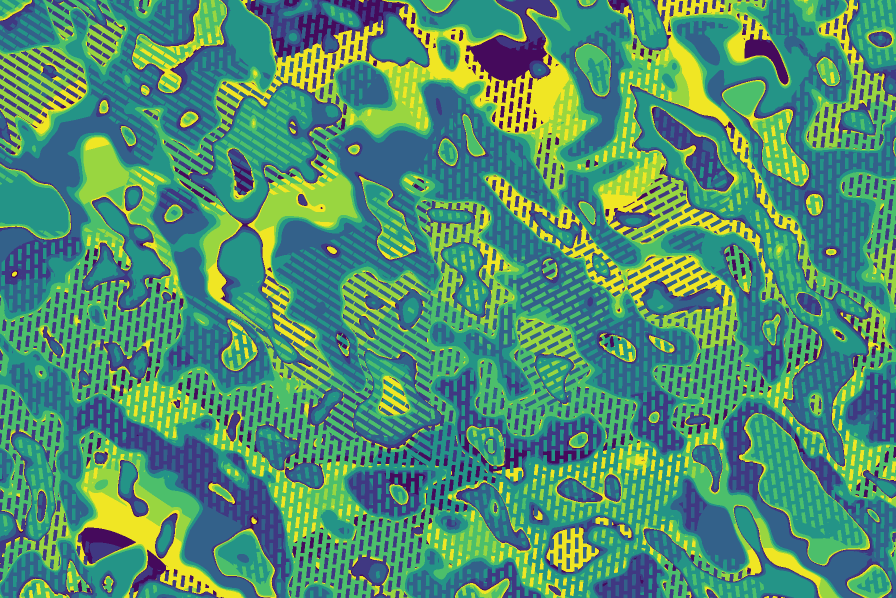
This pattern is drawn by a Shadertoy shader. Its source:

```glsl
// Elongated, contoured patches filled with fine dashed hatching.
// Warped gradient noise is cut into plateaus with steep banded rims; the
// hatching shifts the tone, which is then quantised to a seven-step ramp.

const vec2 HUB = vec2(0.80, 0.395);   // where the hatching fans out
const vec2 CALM = vec2(0.84, 0.92);   // middle of the unhatched area
const float PERIOD = 0.0138;          // hatch spacing in canvas heights

float hash1(float n) {
    return fract(sin(n * 91.345) * 43758.5453);
}

vec2 hash2(vec2 p) {
    vec2 k = vec2(dot(p, vec2(127.1, 311.7)), dot(p, vec2(269.5, 183.3)));
    return 2.0 * fract(sin(k) * 43758.5453) - 1.0;
}

// Gradient noise, roughly -0.7 to 0.7
float gradientNoise(vec2 p) {
    vec2 i = floor(p), f = p - i;
    vec2 u = f * f * f * (f * (f * 6.0 - 15.0) + 10.0);
    vec2 e = vec2(1.0, 0.0);
    float a = dot(hash2(i), f);
    float b = dot(hash2(i + e.xy), f - e.xy);
    float c = dot(hash2(i + e.yx), f - e.yx);
    float d = dot(hash2(i + e.xx), f - e.xx);
    return mix(mix(a, b, u.x), mix(c, d, u.x), u.y);
}

// Height field stretched along a falling diagonal
float terrain(vec2 p) {
    vec2 q = vec2(dot(p, vec2(0.79, 0.62)) * 9.0, dot(p, vec2(0.62, -0.79)) * 4.6);
    vec2 warp = vec2(gradientNoise(q * 0.8 + 17.0), gradientNoise(q * 0.8 + 43.0));
    q += 0.9 * warp;
    float fine = gradientNoise(p * 17.0 + 2.0 * warp + 71.0);
    return gradientNoise(q) + 0.38 * fine + 0.15 * gradientNoise(q * 3.1 + 9.0);
}

// Broken parallel lines running along the given angle
float hatch(vec2 p, float angle, float period, float fill) {
    vec2 dir = vec2(cos(angle), sin(angle));
    float across = dot(p, vec2(-dir.y, dir.x)) / period;
    float along = dot(p, dir) / (period * 1.8);
    float dash = step(fract(along + floor(across) * 0.37), fill);
    return dash * step(fract(across), 0.44);
}

// Hatch angle (x) and dash fill (y): upright, but fanning near the hub
vec2 hatchStyle(vec2 d, float level, float wobble) {
    float offLeft = abs(dot(d, vec2(0.54, 0.84))) + wobble;
    float offRight = abs(dot(d, vec2(-0.47, 0.88))) + wobble;
    vec2 style = vec2(1.57 + 0.34 * (hash1(level + 5.0) - 0.35), 0.76);
    if (d.x < -0.08 && offLeft < 0.19) style = vec2(-0.57, 0.93);
    if (d.x > 0.07 && d.x < 0.42 && offRight < 0.09) style = vec2(0.48, 0.80);
    return style;
}

// Seven-step ramp from purple to yellow
vec3 ramp(float t) {
    vec3 c = vec3(0.27, 0.04, 0.36);
    c = mix(c, vec3(0.25, 0.22, 0.51), step(0.03, t));
    c = mix(c, vec3(0.20, 0.38, 0.54), step(0.17, t));
    c = mix(c, vec3(0.14, 0.58, 0.53), step(0.36, t));
    c = mix(c, vec3(0.30, 0.75, 0.42), step(0.66, t));
    c = mix(c, vec3(0.60, 0.84, 0.25), step(0.85, t));
    return mix(c, vec3(0.94, 0.90, 0.14), step(0.92, t));
}

vec3 pattern(vec2 p) {
    // Plateaus joined by steep rims
    float h = terrain(p) * 4.0 + 8.0;
    float rim = smoothstep(0.58, 1.0, fract(h));
    float tone = 0.618 * (floor(h) + rim) + 0.5 * gradientNoise(p * 2.6 + 5.0);

    // Hatching, strong at the hub, absent on rims and in the calm area
    float level = floor(h + 0.21);
    vec2 d = p - HUB, calm = p - CALM;
    float wobble = 0.12 * gradientNoise(p * 8.0 + 31.0);
    vec2 style = hatchStyle(d, level, wobble);
    float hub = exp(-14.0 * dot(d, d));
    float cover = smoothstep(-0.22, 0.02, gradientNoise(p * 4.0 + 60.0) + 0.6 * hub);
    cover *= 1.0 - exp(-14.0 * dot(calm, calm));
    cover *= 1.0 - 4.0 * rim * (1.0 - rim);
    float strength = cover * mix(0.27, 0.48, hub);
    float line = hatch(p, style.x, PERIOD, style.y);
    return ramp(fract(tone + strength * (line - 0.4)));
}

void mainImage(out vec4 fragColor, in vec2 fragCoord) {
    // Four samples per pixel smooth the edges
    vec3 sum = vec3(0.0);
    for (int i = 0; i < 4; i++) {
        vec2 offset = vec2(float(i % 2), float(i / 2)) * 0.5 - 0.25;
        sum += pattern((fragCoord + offset) / iResolution.y);
    }
    fragColor = vec4(sum / 4.0, 1.0);
}
```
